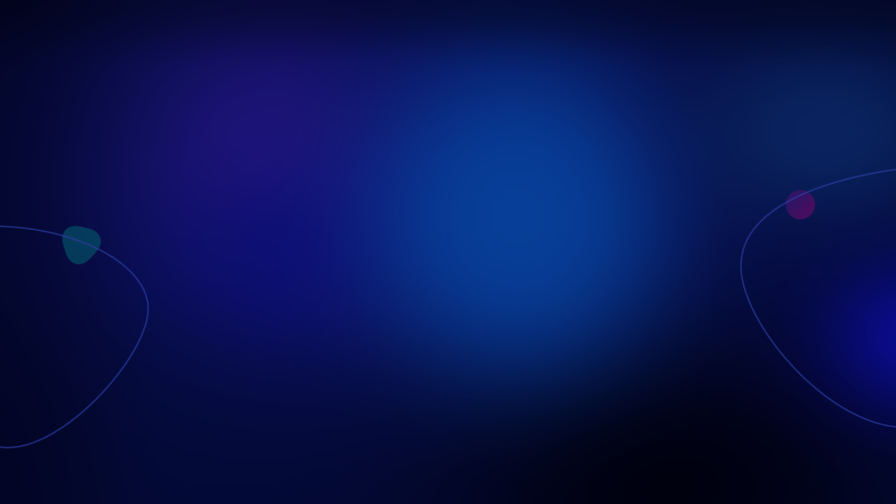
This background is drawn by a Shadertoy shader. Its source:

```glsl
// Dark indigo backdrop with soft blue and violet glows, thin curved outlines and two small blobs.

// Soft elliptical falloff: 1 at the centre, larger power gives a flatter core
float glow(vec2 p, vec2 center, vec2 radius, float power) {
    return exp(-pow(length((p - center) / radius), power));
}

float segmentDistance(vec2 p, vec2 a, vec2 b) {
    vec2 ab = b - a;
    return length(p - a - ab * clamp(dot(p - a, ab) / dot(ab, ab), 0.0, 1.0));
}

vec2 cubic(vec2 a, vec2 b, vec2 c, vec2 d, float t) {
    float s = 1.0 - t;
    return s * s * s * a + 3.0 * s * s * t * b + 3.0 * s * t * t * c + t * t * t * d;
}

float curveDistance(vec2 p, vec2 a, vec2 b, vec2 c, vec2 d) {
    const int STEPS = 28;
    float nearest = 1e3;
    vec2 previous = a;
    for (int i = 1; i <= STEPS; i++) {
        vec2 next = cubic(a, b, c, d, float(i) / float(STEPS));
        nearest = min(nearest, segmentDistance(p, previous, next));
        previous = next;
    }
    return nearest;
}

vec3 backdrop(vec2 p) {
    vec3 color = mix(vec3(0.008, 0.018, 0.14), vec3(0.01, 0.035, 0.20), smoothstep(0.0, 0.35, p.x));
    // Broad indigo haze and the dark lower right
    color = mix(color, vec3(0.05, 0.075, 0.42), glow(p, vec2(0.82, 0.62), vec2(0.62, 0.38), 2.0));
    color = mix(color, vec3(0.0, 0.0, 0.05), 0.95 * glow(p, vec2(1.32, 0.04), vec2(0.44, 0.28), 2.2));
    // Violet, its deep blue foot, and the large azure core
    color = mix(color, vec3(0.13, 0.08, 0.49), 0.85 * glow(p, vec2(0.52, 0.70), vec2(0.25, 0.25), 2.0));
    color = mix(color, vec3(0.04, 0.05, 0.46), 0.7 * glow(p, vec2(0.56, 0.49), vec2(0.22, 0.17), 2.0));
    color = mix(color, vec3(0.025, 0.25, 0.60), 0.96 * glow(p, vec2(1.03, 0.57), vec2(0.30, 0.32), 2.8));
    // Muted teal at the upper right, vivid blue at the right edge
    color = mix(color, vec3(0.04, 0.15, 0.39), 0.9 * glow(p, vec2(1.64, 0.74), vec2(0.27, 0.18), 2.2));
    color = mix(color, vec3(0.045, 0.045, 0.60), 0.9 * glow(p, vec2(1.82, 0.33), vec2(0.18, 0.15), 2.0));
    // Darker upper rim
    return color * mix(1.0, 0.72, smoothstep(0.85, 1.0, p.y));
}

void mainImage(out vec4 fragColor, in vec2 fragCoord) {
    vec2 p = fragCoord / iResolution.y;
    float pixel = 1.0 / iResolution.y;
    vec3 color = backdrop(p);

    // Rounded three-cornered teal blob
    vec2 q = p - vec2(0.160, 0.516);
    float blobRadius = 0.0372 + 0.0036 * cos(3.0 * (atan(q.y, q.x) - 0.30));
    float blob = 1.0 - smoothstep(-pixel, pixel, length(q) - blobRadius);
    color = mix(color, vec3(0.02, 0.25, 0.37), 0.9 * blob);

    // Magenta disc
    vec2 r = p - vec2(1.588, 0.594);
    float disc = 1.0 - smoothstep(-pixel, pixel, length(r) - 0.029);
    vec3 discColor = mix(vec3(0.20, 0.08, 0.40), vec3(0.30, 0.05, 0.38), smoothstep(-0.03, 0.03, r.x - r.y));
    color = mix(color, discColor, 0.9 * disc);

    // Outlines bulging in from the left and right edges
    float left = min(
        curveDistance(p, vec2(0.0, 0.551), vec2(0.162, 0.546), vec2(0.294, 0.472), vec2(0.294, 0.387)),
        curveDistance(p, vec2(0.294, 0.387), vec2(0.294, 0.294), vec2(0.118, 0.095), vec2(0.0, 0.113)));
    float right = min(
        curveDistance(p, vec2(1.778, 0.664), vec2(1.620, 0.641), vec2(1.470, 0.583), vec2(1.470, 0.472)),
        curveDistance(p, vec2(1.470, 0.472), vec2(1.470, 0.363), vec2(1.632, 0.167), vec2(1.778, 0.153)));
    float line = 1.0 - smoothstep(0.0, 0.0012 + pixel, min(left, right));
    color = mix(color, vec3(0.17, 0.24, 0.64), 0.65 * line);

    fragColor = vec4(color, 1.0);
}
```
